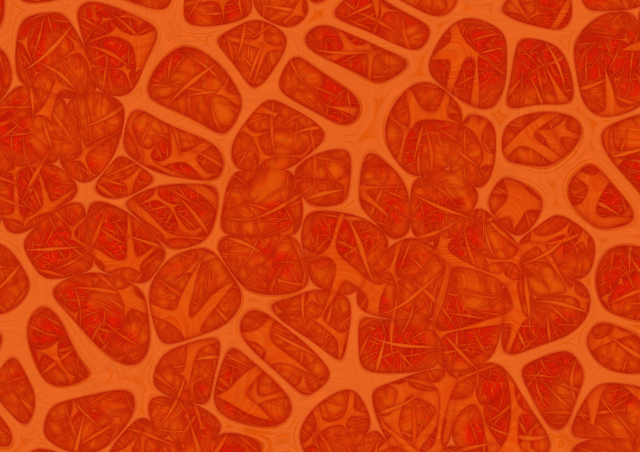
A WebGL 1 fragment shader for this texture:

```glsl
precision highp float;
// Tangled web of glowing orange fibres over mottled red hollows.
// Rounded Voronoi borders make the flared strands, scattered tapered
// needles make the undergrowth, and one paint function shades them all.
uniform vec2 u_resolution;

const vec3 PALE = vec3(0.905, 0.385, 0.125);
const vec3 ORANGE = vec3(0.875, 0.325, 0.03);
const vec3 EMBER = vec3(0.865, 0.255, 0.02);
const vec3 RED = vec3(0.87, 0.11, 0.015);
const vec3 SHADE = vec3(0.69, 0.10, 0.015);

vec2 hash2(vec2 p) {
  vec3 q = fract(p.xyx * vec3(0.1031, 0.1030, 0.0973));
  q += dot(q, q.yzx + 33.33);
  return fract((q.xx + q.yz) * q.zy);
}

vec2 noise2(vec2 p) {
  vec2 cell = floor(p), f = fract(p);
  f = f * f * (3.0 - 2.0 * f);
  vec2 low = mix(hash2(cell), hash2(cell + vec2(1.0, 0.0)), f.x);
  vec2 high = mix(hash2(cell + vec2(0.0, 1.0)), hash2(cell + 1.0), f.x);
  return mix(low, high, f.y);
}

vec2 rotate(vec2 p, float angle) {
  float c = cos(angle), s = sin(angle);
  return vec2(c * p.x + s * p.y, c * p.y - s * p.x);
}

// Soft distance to the nearest Voronoi border; corners flare out
float webDistance(vec2 p, float roundness) {
  vec2 cell = floor(p), nearestCell = cell, nearest = vec2(0.0);
  float best = 9.0;
  for (int j = -1; j <= 1; j++) for (int i = -1; i <= 1; i++) {
    vec2 c = cell + vec2(float(i), float(j));
    vec2 r = c + hash2(c) - p;
    if (dot(r, r) < best) { best = dot(r, r); nearest = r; nearestCell = c; }
  }
  float sum = 0.0;
  for (int j = -2; j <= 2; j++) for (int i = -2; i <= 2; i++) {
    vec2 c = nearestCell + vec2(float(i), float(j));
    vec2 r = c + hash2(c) - p;
    vec2 gap = r - nearest;
    if (dot(gap, gap) > 0.0001)
      sum += exp(-roundness * dot(0.5 * (r + nearest), normalize(gap)));
  }
  return -log(sum) / roundness;
}

// Signed distance to curved, tapered needles; y is a random tone
vec2 needles(vec2 p, float width) {
  vec2 cell = floor(p), result = vec2(1.0, 0.5);
  for (int j = -1; j <= 1; j++) for (int i = -1; i <= 1; i++) {
    vec2 c = cell + vec2(float(i), float(j));
    vec2 shape = hash2(c + 71.0);
    float turn = 2.0 * shape.x - 1.0;
    vec2 q = rotate(p - c - hash2(c), 1.57 + 1.57 * turn * mix(0.6, 1.0, abs(turn)));
    q.y += (shape.y - 0.5) * 0.5 * q.x * q.x;
    float span = 0.6 + 0.35 * shape.y;
    float d = abs(q.y) - width * (1.0 - abs(q.x) / span);
    d = max(d, abs(q.x) - span);
    if (d < result.x) result = vec2(d, fract(shape.x * 7.0 + shape.y));
  }
  return result;
}

// Lays a body over the ground with a dark rim and cast shadow
vec3 paint(vec3 ground, vec3 body, float d, float reach, float shade) {
  float soft = 0.8 / u_resolution.y;
  ground = mix(ground, SHADE, shade * exp(-max(d, 0.0) / reach));
  body = mix(body, SHADE, 0.45 * shade * smoothstep(-reach, 0.0, d));
  return mix(ground, body, smoothstep(soft, -soft, d));
}

// Fine lines that follow the contours of a slow noise
float grain(vec2 p, float lines) {
  vec2 flow = noise2(p * 8.0);
  return noise2(vec2(flow.x * lines, flow.y * 5.0)).x;
}

// Mottled floor, with crackled red in the hollows
vec3 floorColour(vec2 p, float hollow) {
  float blot = 0.65 * noise2(p * 8.0 + 3.0).x + 0.35 * noise2(p * 24.0).y;
  vec3 colour = mix(EMBER, ORANGE, smoothstep(0.25, 0.7, grain(p, 55.0)));
  vec2 fine = noise2(p * 75.0 + 5.0 * noise2(p * 30.0));
  float crackle = smoothstep(0.10, 0.02, abs(fine.x - 0.5));
  vec3 pit = mix(RED, SHADE, 0.6 * smoothstep(0.5, 0.8, fine.y));
  pit = mix(pit, ORANGE, 0.65 * crackle);
  return mix(colour, pit, smoothstep(0.38, 0.60, blot) * hollow);
}

void main() {
  vec2 p = gl_FragCoord.xy / u_resolution.y;
  vec2 bent = p + 0.045 * (noise2(p * 6.0) - 0.5);
  float scale = 6.2;
  float web = webDistance(bent * scale + 11.0, 11.0);
  vec3 colour = floorColour(p, smoothstep(0.0, 0.16, web));

  // Undergrowth: needles and thinner webs, from fine to coarse
  for (int i = 0; i < 4; i++) {
    float k = float(i);
    float size = 23.0 - 4.5 * k;
    vec2 q = rotate(bent, 0.35 * k) * size + 19.0 * k;
    vec2 needle = needles(q, 0.045);
    vec3 body = mix(EMBER, mix(ORANGE, PALE, 0.12 * k), needle.y);
    colour = paint(colour, body, needle.x / size, 0.0035, 0.55);
    if (i > 1) {
      float netSize = 18.0 - 3.5 * k;
      float net = webDistance(rotate(bent, k) * netSize + 37.0 * k, 14.0);
      float girth = mix(-0.16, 0.12, noise2(p * 9.0 + 13.0 * k).x);
      body = mix(EMBER, mix(ORANGE, PALE, 0.35), grain(p + k, 70.0));
      colour = paint(colour, body, (net - girth) / netSize, 0.0045, 0.65);
    }
  }

  // Main strands, streaked along their length
  float girth = mix(-0.07, 0.12, noise2(p * 5.0 + 41.0).y);
  float streak = noise2(vec2(web * 48.0, noise2(p * 7.0).x * 5.0)).x;
  vec3 strand = mix(ORANGE, PALE, smoothstep(0.1, 0.5, streak));
  colour = paint(colour, strand, (web - girth) / scale, 0.006, 0.75);

  colour *= 0.97 + 0.06 * grain(p + 7.0, 110.0);
  gl_FragColor = vec4(colour, 1.0);
}
```
